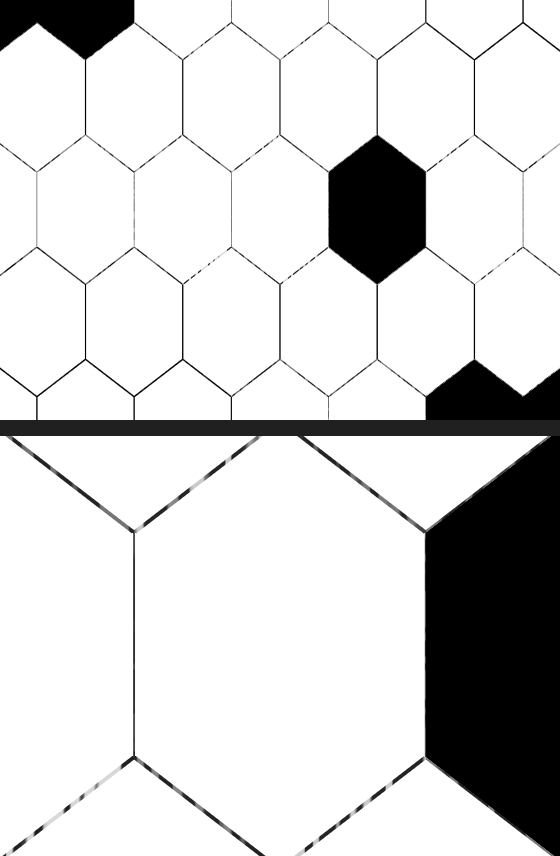
Top: the whole. Bottom: its middle third, enlarged.
A Shadertoy shader for this pattern:

```glsl
// Tall hexagon tiling: thin worn outlines on white with a few cells filled black.
// The nearest of two staggered lattices gives the cell; distances to its sides
// draw the lines, and a hash per side and along it varies their wear.

#define CELL_WIDTH 0.2315                // side to side, in canvas heights
#define HALF_HEIGHT 0.1782               // centre to upper tip
#define ORIGIN vec2(0.8981, 0.5009)      // centre of cell (0, 0)
#define SLANT_WIDTH 0.0034
#define UPRIGHT_WIDTH 0.0031
#define FAINT_WIDTH 0.0015
#define DASH_LENGTH 0.0058               // spacing of the worn gaps
#define PAPER vec3(1.0)
#define INK vec3(0.0)

float hash(ivec2 cell) {
    uvec2 q = uvec2(cell) * uvec2(1597334673u, 3812015801u);
    uint n = (q.x ^ q.y) * 1597334673u;
    n = (n ^ (n >> 15)) * 2246822519u;
    return float((n ^ (n >> 13)) >> 8) / 16777216.0;
}

// Smooth noise along one side, seeded by that side
float dashNoise(float t, int seed) {
    int i = int(floor(t));
    return mix(hash(ivec2(i, seed)), hash(ivec2(i + 1, seed)),
               smoothstep(0.0, 1.0, fract(t)));
}

// Filled cells: one in the middle row, pairs two rows above and below
float filled(vec2 cell) {
    float band = cell.y;
    float middle = -band * (band + 2.5);
    float evenRow = 1.0 - step(0.25, abs(band - round(band)));
    return evenRow * step(abs(cell.x - middle), 0.25 + 0.5 * abs(band));
}

// Pixel coverage of a line, also right for widths under a pixel
float lineCoverage(float d, float width, float pixel) {
    float r = 0.5 * width;
    return clamp(0.5 + (r - d) / pixel, 0.0, 1.0)
         - clamp(0.5 - (r + d) / pixel, 0.0, 1.0);
}

void mainImage(out vec4 fragColor, in vec2 fragCoord) {
    float pixel = 1.0 / iResolution.y;
    vec2 p = fragCoord * pixel - ORIGIN;

    // Nearest centre of the two lattices, measured in the unstretched hexagon
    vec2 period = vec2(CELL_WIDTH, 3.0 * HALF_HEIGHT);
    vec2 g = p / period;
    vec2 evenCell = round(g);
    vec2 oddCell = round(g - 0.5) + 0.5;
    vec2 metric = period * vec2(1.0, 0.75);
    bool even = length((g - evenCell) * metric) < length((g - oddCell) * metric);
    vec2 cell = even ? evenCell : oddCell;
    vec2 local = (g - cell) * period;

    // Distances to the upright and slanted sides
    vec2 a = abs(local);
    float slope = HALF_HEIGHT / CELL_WIDTH;
    float dUpright = 0.5 * CELL_WIDTH - a.x;
    float dSlant = (HALF_HEIGHT - a.y - a.x * slope) / sqrt(1.0 + slope * slope);
    bool upright = dUpright < dSlant;
    float d = min(dUpright, dSlant);

    // Shared identity of the nearest side
    vec2 side = mix(vec2(-1.0), vec2(1.0), step(0.0, local));
    vec2 toEdge = side * (upright ? vec2(0.5, 0.0) : vec2(0.25));
    vec2 edge = cell + toEdge;
    ivec2 edgeId = ivec2(round(edge * 4.0));
    float chance = hash(edgeId);
    int seed = edgeId.x * 31 + edgeId.y * 57;

    // Lines darken toward the upper right and the lower left
    float tilt = edge.y * (edge.x + 0.5);
    float strong = smoothstep(0.1, 1.2, tilt);
    float width, tone, wear;
    if (upright) {
        bool faint = even && tilt < 0.25;
        width = faint ? FAINT_WIDTH : UPRIGHT_WIDTH * (0.85 + 0.2 * chance);
        tone = faint ? 0.75 + 0.25 * chance : 1.0;
        wear = faint ? 0.45 * chance : 0.0;
    } else {
        float rising = step(side.x * side.y, 0.0);
        width = SLANT_WIDTH * (0.9 + 0.15 * strong);
        tone = mix(0.86, 1.0, strong);
        wear = (0.25 + 0.45 * chance * rising + 0.2 * chance) * (1.0 - 0.8 * strong);
    }

    // Short worn gaps along the line
    float along = (upright ? p.y : p.x) / DASH_LENGTH;
    float gap = smoothstep(0.4, 0.7, dashNoise(along, seed));
    float line = lineCoverage(d, width, pixel) * tone * (1.0 - wear * gap);

    // Fill, blended with the neighbour across the side
    float inside = clamp(0.5 + d / pixel, 0.0, 1.0);
    float fill = mix(filled(cell + 2.0 * toEdge), filled(cell), inside);

    fragColor = vec4(mix(PAPER, INK, max(fill, line)), 1.0);
}
```
